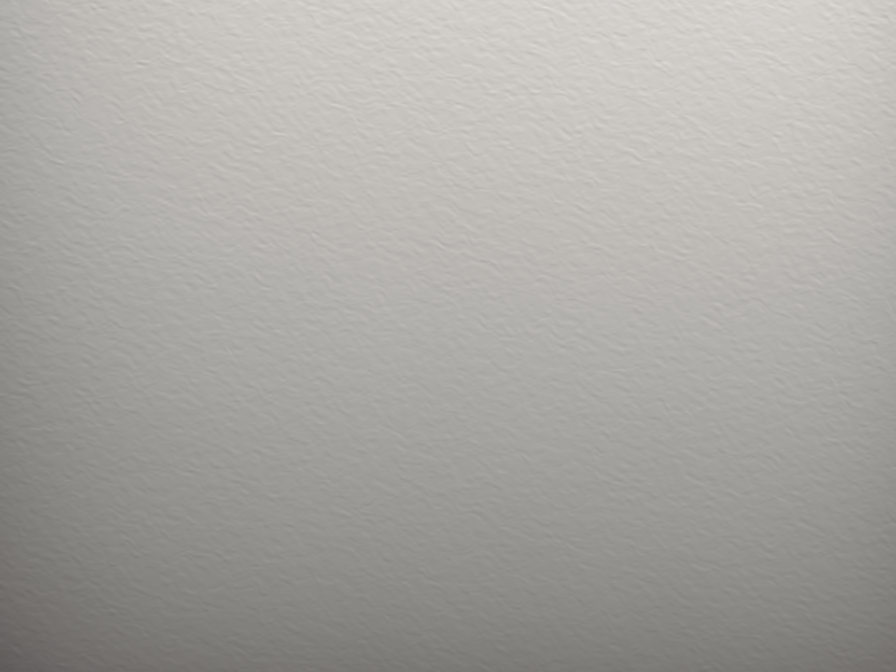
Reproduce this texture procedurally as a Shadertoy shader.

```glsl
// Softly lit off-white paper with a fine, slanted embossed grain.

const vec3 SHADE_DARK  = vec3(0.49, 0.482, 0.47);
const vec3 SHADE_MID   = vec3(0.642, 0.637, 0.62);
const vec3 SHADE_LIGHT = vec3(0.80, 0.785, 0.77);

float hash(vec2 cell) {
    vec3 q = fract(vec3(cell.xyx) * 0.1031);
    q += dot(q, q.yzx + 33.33);
    return fract((q.x + q.y) * q.z);
}

float valueNoise(vec2 p) {
    vec2 cell = floor(p);
    vec2 f = fract(p);
    f = f * f * f * (f * (f * 6.0 - 15.0) + 10.0);
    float low  = mix(hash(cell), hash(cell + vec2(1, 0)), f.x);
    float high = mix(hash(cell + vec2(0, 1)), hash(cell + vec2(1, 1)), f.x);
    return mix(low, high, f.y);
}

// Coordinates along and across a direction given by its angle.
vec2 slant(vec2 p, float angle) {
    float c = cos(angle), s = sin(angle);
    return vec2(c * p.x + s * p.y, c * p.y - s * p.x);
}

// Height of the paper: short, slightly bent ridges plus finer fibres.
float paperHeight(vec2 p, float angle) {
    vec2 bend = vec2(valueNoise(p * 48.0), valueNoise(p * 48.0 + 71.0)) - 0.5;
    vec2 q = slant(p + bend * 0.008, angle) + 4.0;
    float ridges = valueNoise(q * vec2(72.0, 140.0));
    float fibres = valueNoise(slant(q, 0.35) * vec2(125.0, 215.0) + 37.0);
    return ridges * 0.65 + fibres * 0.35;
}

// Difference of height towards the light gives the embossed look.
float emboss(vec2 p, vec2 towardLight, float angle) {
    return paperHeight(p - towardLight, angle) - paperHeight(p + towardLight, angle);
}

// Broad light from above, falling off at the sides.
float roomLight(vec2 uv) {
    float level = 0.505 + 0.41 * uv.y - 0.105 * uv.y * uv.y;
    level -= 0.115 * exp(-uv.x * 6.5);
    level -= 0.05 * exp((uv.x - 1.0) * 14.0);
    level -= 0.03 * exp(-uv.y * 12.0);
    level += 0.035 * (uv.x - 0.5) * uv.y;
    return level;
}

// Neutral greys that turn a little warmer towards both ends.
vec3 paperColor(float level) {
    float amount = (level - 0.632) / 0.152;
    vec3 dark = SHADE_MID - SHADE_DARK;
    vec3 light = SHADE_LIGHT - SHADE_MID;
    vec3 slope = mix(dark, light, smoothstep(-1.0, 1.0, amount));
    return SHADE_MID + slope * amount;
}

void mainImage(out vec4 fragColor, in vec2 fragCoord) {
    vec2 uv = fragCoord / iResolution.xy;
    vec2 p = fragCoord / iResolution.y;

    float relief = emboss(p, vec2(0.0005, 0.0015), -0.38);
    float strength = mix(0.04, 0.08, uv.y);
    float mottle = (valueNoise(p * 9.0) - 0.5) * 0.005;

    float level = roomLight(uv) + relief * strength + mottle;
    fragColor = vec4(paperColor(level), 1.0);
}
```
